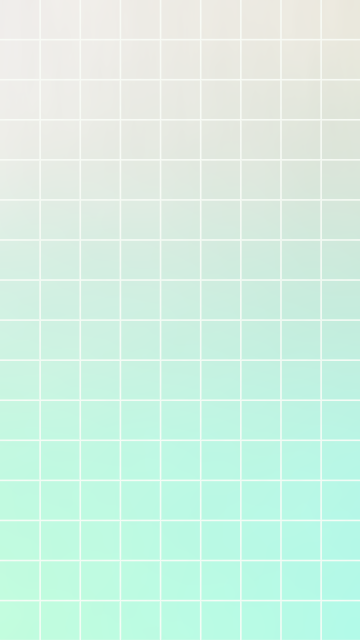
A WebGL 1 fragment shader for this pattern:

```glsl
precision highp float;

uniform vec2 u_resolution;

const vec2 CELL = vec2(0.1115, 0.1113);   // in canvas widths
const float LINE_WIDTH = 0.0044;
const vec3 LINE_COLOR = vec3(0.975, 0.988, 0.968);

float hash(vec2 p) {
  vec3 q = fract(vec3(p.xyx) * 0.1031);
  q += dot(q, q.yzx + 33.33);
  return fract((q.x + q.y) * q.z);
}

float valueNoise(vec2 p) {
  vec2 i = floor(p);
  vec2 f = fract(p);
  f = f * f * (3.0 - 2.0 * f);
  float low = mix(hash(i), hash(i + vec2(1.0, 0.0)), f.x);
  float high = mix(hash(i + vec2(0.0, 1.0)), hash(i + vec2(1.0, 1.0)), f.x);
  return mix(low, high, f.y);
}

float fractalNoise(vec2 p) {
  float sum = 0.0;
  float weight = 0.5;
  for (int octave = 0; octave < 3; octave++) {
    sum += weight * (valueNoise(p) - 0.5);
    p = p * 2.03 + 17.0;
    weight *= 0.5;
  }
  return sum;
}

// Warm grey at the top (depth 0) to mint and aqua at the bottom (depth 1)
vec3 washColor(float across, float depth) {
  vec3 top = mix(vec3(0.945, 0.935, 0.930), vec3(0.920, 0.910, 0.865), across);
  vec3 upper = mix(vec3(0.930, 0.930, 0.910), vec3(0.865, 0.895, 0.850), across);
  vec3 middle = mix(vec3(0.825, 0.945, 0.890), vec3(0.775, 0.925, 0.865), across);
  vec3 lower = mix(vec3(0.760, 0.980, 0.880), vec3(0.715, 0.970, 0.905), across);
  vec3 bottom = mix(vec3(0.760, 0.990, 0.870), vec3(0.700, 0.980, 0.910), across);
  vec3 color = mix(top, upper, smoothstep(0.0, 0.26, depth));
  color = mix(color, middle, smoothstep(0.20, 0.52, depth));
  color = mix(color, lower, smoothstep(0.44, 0.78, depth));
  return mix(color, bottom, smoothstep(0.74, 1.0, depth));
}

// Coverage of evenly spaced lines, leaving the starting edge bare
float ruledLine(float position, float spacing, float width, float pixel) {
  float index = floor(position / spacing + 0.5);
  float dist = abs(position - index * spacing);
  float coverage = clamp((0.5 * width - dist) / pixel + 0.5, 0.0, 1.0);
  return coverage * step(0.5, index);
}

void main() {
  float pixel = 1.0 / u_resolution.x;
  vec2 uv = gl_FragCoord.xy / u_resolution;
  float depth = 1.0 - uv.y;
  vec2 fromTop = vec2(uv.x, depth * u_resolution.y * pixel);

  // Background wash with soft blotches and faint upright streaks near the top
  float blotch = fractalNoise(fromTop * 7.0);
  float tint = fractalNoise(fromTop * 4.0 + 40.0);
  float streak = fractalNoise(fromTop * vec2(26.0, 4.0) + 80.0);
  vec3 color = washColor(clamp(uv.x + 0.25 * tint, 0.0, 1.0), depth + 0.02 * tint);
  color += 0.012 * blotch * vec3(1.0, 0.7, 0.9);
  color += 0.018 * streak * (1.0 - smoothstep(0.08, 0.35, depth));

  // Pale grid with slightly uneven strength
  float vertical = ruledLine(fromTop.x, CELL.x, LINE_WIDTH, pixel);
  float horizontal = ruledLine(fromTop.y + 0.0012, CELL.y, LINE_WIDTH, pixel);
  float strength = 0.90 + 0.16 * fractalNoise(fromTop * 30.0 + 120.0);
  color = mix(color, LINE_COLOR, max(vertical, horizontal) * strength);

  gl_FragColor = vec4(color, 1.0);
}
```
